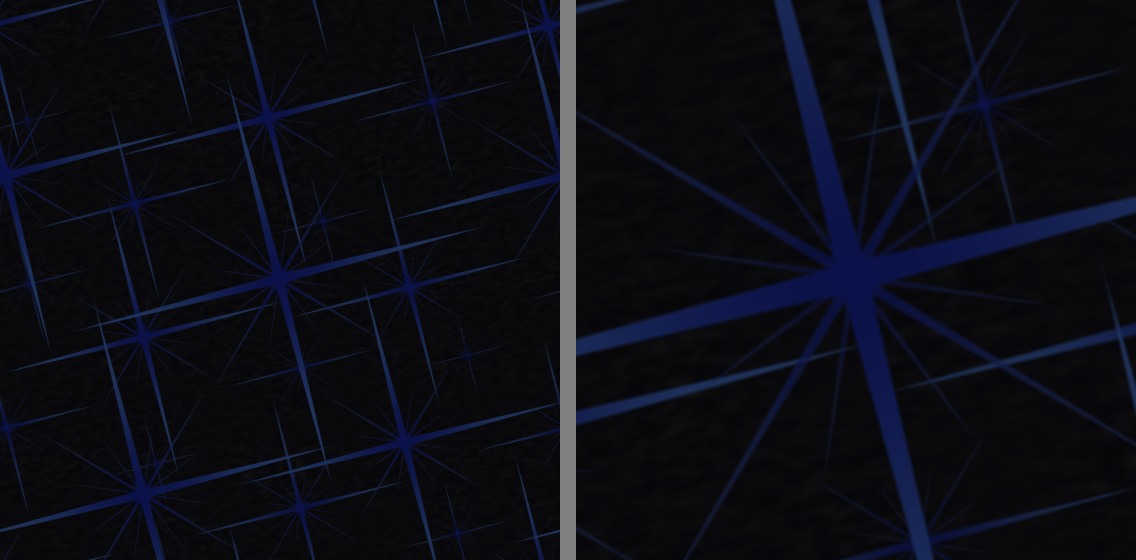
Left: the whole. Right: its middle third, enlarged.
A Shadertoy shader for this background:

```glsl
// Tilted navy starbursts with long tapering spikes on a grainy near-black ground.

const int   STAR_COUNT   = 20;
const float TILT         = 0.25;    // rotation of the main spikes, radians
const float LONGEST      = 0.40;    // main spike length of the largest star
const float SHORTEST     = 0.07;    // main spike length of the smallest star
const float SIZE_FALLOFF = 1.7;
const float SPIKE_WIDTH  = 0.021;   // half width at the root, relative to length
const float HUB_RADIUS   = 0.055;   // relative to length
const float JITTER       = 0.07;
const float SOFTNESS     = 0.0016;  // edge blur in canvas units
const vec2  GRAIN_FREQ   = vec2(42.0, 95.0);
const vec3  GROUND       = vec3(0.026, 0.026, 0.041);
const vec3  GRAIN        = vec3(0.070, 0.068, 0.070);
const vec3  CORE         = vec3(0.042, 0.070, 0.290);
const vec3  SPIKE_TIP    = vec3(0.125, 0.205, 0.370);
const vec3  RAY_TIP      = vec3(0.090, 0.125, 0.270);

vec2 hash22(vec2 p) {
    vec3 q = fract(p.xyx * vec3(0.1031, 0.1030, 0.0973));
    q += dot(q, q.yzx + 33.33);
    return fract((q.xx + q.yz) * q.zy);
}

float gradientDot(vec2 cell, vec2 f, vec2 corner) {
    float a = 6.2832 * hash22(cell + corner).x;
    return dot(vec2(cos(a), sin(a)), f - corner);
}

float gradientNoise(vec2 p) {
    vec2 i = floor(p), f = p - i;
    vec2 u = f * f * f * (f * (f * 6.0 - 15.0) + 10.0);
    return mix(mix(gradientDot(i, f, vec2(0, 0)), gradientDot(i, f, vec2(1, 0)), u.x),
               mix(gradientDot(i, f, vec2(0, 1)), gradientDot(i, f, vec2(1, 1)), u.x), u.y);
}

vec2 rotate(vec2 p, float a) {
    float c = cos(a), s = sin(a);
    return vec2(c * p.x + s * p.y, c * p.y - s * p.x);
}

// Four tapering arms: x = coverage, y = position along the arm from 0 to 1
vec2 fourArms(vec2 p, float angle, float len, float width, float soft) {
    vec2 q = abs(rotate(p, angle));
    float t = max(q.x, q.y) / len;
    float halfWidth = width * (1.0 - t);
    float edge = smoothstep(-soft, soft, halfWidth - min(q.x, q.y));
    return vec2(edge * (1.0 - smoothstep(0.8, 1.0, t)), min(t, 1.0));
}

vec3 paintArms(vec3 col, vec2 arms, vec3 tip, float opacity) {
    vec3 ink = mix(CORE, tip, smoothstep(0.0, 0.65, arms.y));
    return mix(col, ink, arms.x * opacity);
}

vec3 paintStar(vec3 col, vec2 p, float len, vec2 rnd, float soft) {
    float strength = mix(0.62, 0.95, smoothstep(SHORTEST, 0.3, len));
    float width = len * SPIKE_WIDTH;

    // Faint short rays between the others
    for (int k = 0; k < 2; k++) {
        float angle = TILT + 0.3927 + 0.7854 * float(k);
        vec2 rays = fourArms(p, angle, len * (0.30 + 0.06 * rnd.y), width * 0.25, soft);
        col = paintArms(col, rays, RAY_TIP, strength * 0.6);
    }

    // Diagonal rays, then the main cross
    vec2 diagonal = fourArms(p, TILT + 0.7854, len * (0.50 + 0.13 * rnd.x), width * 0.42, soft);
    col = paintArms(col, diagonal, RAY_TIP, strength * 0.8);
    vec2 cross4 = fourArms(p, TILT, len, width, soft);
    col = paintArms(col, cross4, SPIKE_TIP, strength);

    // Soft hub
    float hub = 1.0 - smoothstep(0.35, 1.0, length(p) / (len * HUB_RADIUS));
    return mix(col, CORE, hub * strength);
}

void mainImage(out vec4 fragColor, in vec2 fragCoord) {
    float scale = min(iResolution.x, iResolution.y);
    vec2 uv = fragCoord / scale;
    float soft = max(SOFTNESS, 0.75 / scale);

    // Streaky grain
    vec2 g = rotate(uv, TILT) * GRAIN_FREQ;
    float grain = 0.6 * gradientNoise(g) + 0.5 * gradientNoise(g * 2.1 + 17.0);
    float patches = 0.5 + 0.7 * gradientNoise(uv * 9.0 + 5.0);
    vec3 col = mix(GROUND, GRAIN, clamp(0.22 + grain * patches * 1.4, 0.0, 1.0));

    // Evenly scattered stars on a wrapping canvas, smallest first
    for (int i = STAR_COUNT - 1; i >= 0; i--) {
        float n = float(i);
        vec2 rnd = hash22(vec2(n + 3.0, 7.0 * n + 1.0));
        vec2 centre = vec2(0.7549, 0.5698) * n + vec2(0.48, 0.52) + JITTER * (rnd - 0.5);
        vec2 p = fract(uv - centre + 0.5) - 0.5;
        float len = mix(SHORTEST, LONGEST, pow(1.0 - n / float(STAR_COUNT), SIZE_FALLOFF));
        col = paintStar(col, p, len, rnd, soft);
    }
    fragColor = vec4(col, 1.0);
}
```
